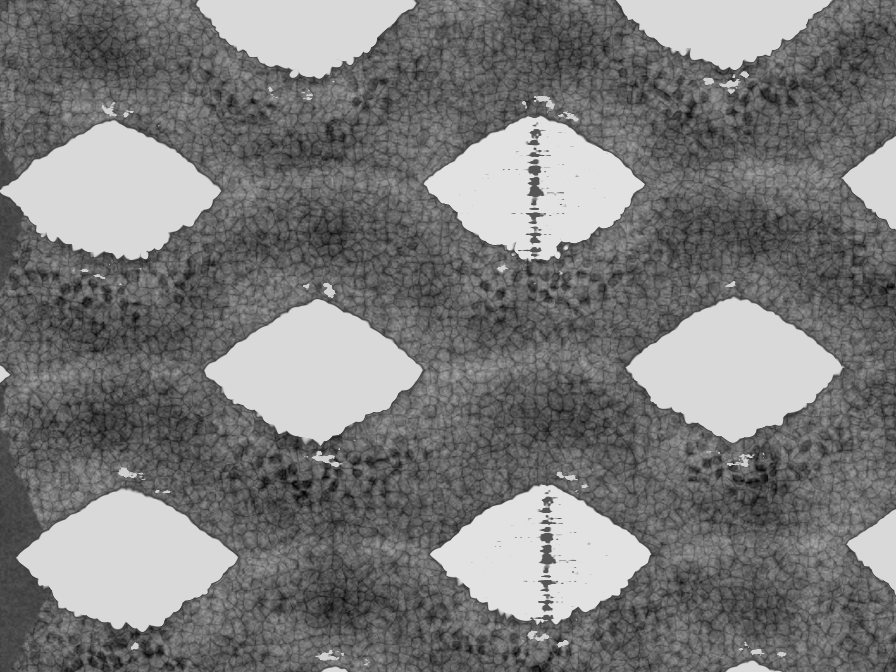
Give the GLSL for this pattern, as a Shadertoy shader.

```glsl
// Rough pebbled mesh of wavy grey strands with staggered diamond openings.

const mat2 LATTICE = mat2(0.623, 0.010, -0.018, 0.547); // across, up
const vec2 ORIGIN = vec2(0.792, 0.727);
const vec2 STAGGER = vec2(0.474, 0.5);
const vec2 HOLE_SIZE = vec2(0.165, 0.107);
const float HOLE_GREY = 0.85;

float hash(vec2 p) {
    return fract(sin(dot(p, vec2(127.1, 311.7))) * 43758.5453);
}

float noise(vec2 p) {
    vec2 i = floor(p), f = fract(p);
    f = f * f * (3.0 - 2.0 * f);
    return mix(mix(hash(i), hash(i + vec2(1, 0)), f.x),
               mix(hash(i + vec2(0, 1)), hash(i + vec2(1, 1)), f.x), f.y);
}

float fbm(vec2 p) {
    float sum = 0.0, gain = 0.5;
    for (int i = 0; i < 4; i++) {
        sum += gain * noise(p);
        p = p * 2.03 + 17.0;
        gain *= 0.5;
    }
    return sum;
}

// Distances to the nearest and second nearest scattered points
vec2 cells(vec2 p) {
    vec2 base = floor(p), near = vec2(8.0);
    for (int y = -1; y <= 1; y++)
    for (int x = -1; x <= 1; x++) {
        vec2 id = base + vec2(x, y);
        vec2 point = id + 0.1 + 0.8 * vec2(hash(id), hash(id + 43.7));
        float d = length(point - p);
        near = d < near.x ? vec2(d, near.x) : vec2(near.x, min(near.y, d));
    }
    return near;
}

float bump(float x, float width) {
    return exp(-x * x / (width * width));
}

// Bulging diamond, pointed at the sides and fuller below
float holeDistance(vec2 r) {
    float t = sqrt(r.x * r.x / (HOLE_SIZE.x * HOLE_SIZE.x) + 0.003);
    float bulge = mix(0.75, 0.4, smoothstep(-0.03, 0.03, r.y));
    return 0.83 * (abs(r.y) - HOLE_SIZE.y * (1.0 - t) * (1.0 + bulge * t));
}

// Crescent of pits in the trough under each opening
float pitBand(vec2 r) {
    return bump(r.y + 0.16 - 2.0 * r.x * r.x, 0.042) * bump(r.x, 0.17);
}

// Dark crests and troughs, and the pale arcs where strands meet
float strandTone(vec2 r) {
    float crest = bump(r.x, 0.075) * bump(r.y - 0.195, 0.05);
    float trough = bump(r.x, 0.13) * bump(r.y + 0.215, 0.035);
    float side = abs(r.x);
    float arc = 0.026 * smoothstep(0.16, 0.31, side);
    float ridge = bump(r.y - arc + 0.012, 0.022) * smoothstep(0.14, 0.22, side);
    float seam = bump(r.y - arc - 0.012, 0.006) * smoothstep(0.15, 0.2, side);
    return 0.06 * ridge - 0.11 * crest - 0.07 * trough - 0.04 * seam;
}

// Pale flecks along the upper edge and under the lower lip
float flecks(vec2 p, vec2 r, float d) {
    float upper = bump(d - 0.018, 0.012) * bump(r.x - 0.02, 0.065) * step(0.0, r.y);
    float lower = bump(d - 0.024, 0.010) * bump(r.x, 0.065) * step(r.y, 0.0);
    float grain = fbm(p * vec2(55.0, 75.0));
    return smoothstep(0.66, 0.72, grain + 0.22 * upper + 0.28 * lower - 0.11)
         * smoothstep(0.25, 0.5, upper + lower);
}

// Short horizontal scratches gathered on a vertical line
float scratches(vec2 r) {
    float dash = noise(vec2(r.x * 45.0, r.y * 290.0) + 60.0);
    float fine = noise(vec2(r.x * 260.0, r.y * 290.0));
    float gather = 0.42 * bump(r.x - 0.004, 0.009) + 0.15 * bump(r.x, 0.06);
    return smoothstep(0.88, 1.08, 0.7 * dash + 0.3 * fine + gather);
}

void mainImage(out vec4 fragColor, in vec2 fragCoord) {
    vec2 p = fragCoord / iResolution.y;
    float pixel = 1.0 / iResolution.y;
    vec2 q = inverse(LATTICE) * (p - ORIGIN);

    // Surface texture
    vec2 warped = p + 0.012 * vec2(noise(p * 38.0), noise(p * 38.0 + 9.0));
    vec2 pebble = cells(warped * 62.0);
    vec2 pit = cells(warped * 46.0 + 5.0);
    float cloud = fbm(p * 14.0);
    float grain = noise(p * 390.0) + noise(p * 210.0 + 31.0) - 1.0;
    float rough = 0.014 * (noise(p * 42.0) - 0.5) + 0.010 * (pebble.x - 0.4);

    // Two staggered sets of openings
    float d = 1.0, tone = 0.41, pits = 0.0, scanned = 0.0;
    vec2 local = vec2(0.0);
    for (int k = 0; k < 2; k++) {
        vec2 shifted = q - float(k) * STAGGER;
        vec2 id = round(shifted);
        vec2 r = LATTICE * (shifted - id);
        vec2 jitter = 0.010 * (vec2(hash(id + float(k) * 7.0), hash(id + 3.3)) - 0.5);
        float below = 1.0 - smoothstep(-0.07, 0.02, r.y);
        float edge = holeDistance(r + jitter) + rough * mix(0.45, 1.3, below);
        tone += strandTone(r);
        pits += pitBand(r);
        if (edge < d) {
            d = edge;
            local = r;
            scanned = k == 0 && id.x == 0.0 ? 1.0 : 0.0;
        }
    }

    // Strand shading
    float crease = 1.0 - smoothstep(0.02, 0.24, pebble.y - pebble.x);
    float hollow = (1.0 - smoothstep(0.22, 0.5, pit.x)) * smoothstep(0.38, 0.52, noise(p * 30.0 + 4.0) + 0.1);
    tone += 0.05 * bump(d - 0.035, 0.028) + 0.24 * (cloud - 0.47);
    tone += 0.10 * (0.45 - pebble.x) - 0.075 * crease + 0.13 * grain;
    tone -= pits * (0.02 + 0.17 * hollow) + 0.05 * hollow;
    float lip = bump(d - 0.009, 0.009) * bump(local.x, 0.08) * step(local.y, 0.0);
    tone -= 0.06 * lip;

    // Smooth torn patches on the left margin
    float reach = 0.045 * bump(p.y - 0.69, 0.085) + 0.08 * bump(p.y - 0.16, 0.15);
    float torn = smoothstep(-0.003, 0.003, reach + 0.03 * (fbm(p * 30.0) - 0.5) - p.x - 0.006);
    tone = mix(tone, 0.29 + 0.06 * grain + 0.1 * (cloud - 0.5), torn);

    // Flecks, dark rim and openings
    tone = mix(tone, 0.82, flecks(p, local, d) * (1.0 - torn));
    tone = mix(tone, 0.24, 0.75 * bump(d - 0.001, 0.0022));
    float opening = HOLE_GREY + scanned * (0.035 - 0.55 * scratches(local));
    tone = mix(opening, tone, smoothstep(-pixel, pixel, d));
    fragColor = vec4(vec3(clamp(tone, 0.0, 1.0)), 1.0);
}
```
